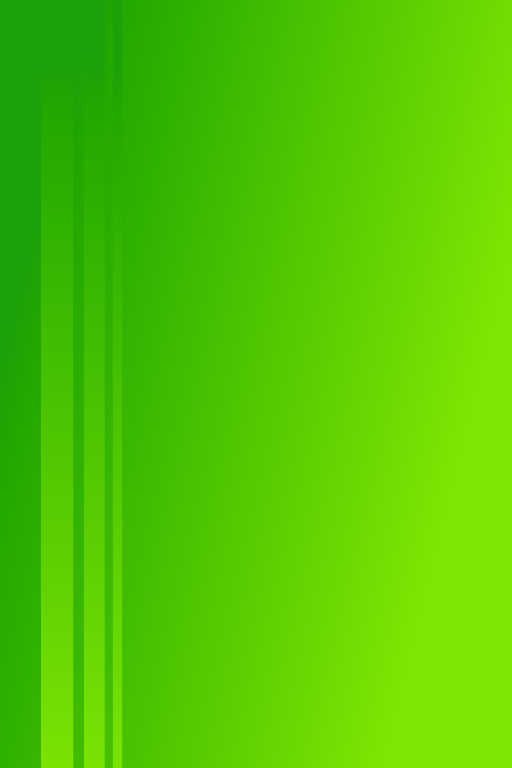
Reproduce this background procedurally as a WebGL 2 fragment shader.

```glsl
#version 300 es
precision highp float;
// Tilted green-to-lime gradient with three upright bars that glow toward the base.

#define TILT 0.375        // how far the gradient leans per canvas height
#define RAMP_START 0.176  // ramp position of the dark end
#define RAMP_END 1.133    // ramp position of the lime end
#define BAR_TOP 0.92      // height at which the bars are darkest
#define BAR_GLOW 0.95     // brightness of the bars at the base

uniform vec2 u_resolution;
out vec4 outColor;

const vec3 EDGE_GREEN = vec3(0.110, 0.635, 0.035);
const vec3 DEEP_GREEN = vec3(0.125, 0.650, 0.000);
const vec3 LIME = vec3(0.495, 0.905, 0.010);

// Green ramp: a short cool start, then a steady climb to lime
vec3 greenRamp(float t) {
  vec3 shade = mix(EDGE_GREEN, DEEP_GREEN, smoothstep(0.0, 0.06, t));
  return mix(shade, LIME, clamp((t - 0.04) / 0.96, 0.0, 1.0));
}

// Coverage of an upright bar with edges softened over one pixel
float barMask(float x, float left, float right, float pixel) {
  float inside = min(x - left, right - x);
  return clamp(inside / pixel + 0.5, 0.0, 1.0);
}

void main() {
  vec2 uv = gl_FragCoord.xy / u_resolution;
  float pixel = 1.0 / u_resolution.x;

  // Leaning background
  float lean = uv.x + TILT * (1.0 - uv.y);
  vec3 color = greenRamp((lean - RAMP_START) / (RAMP_END - RAMP_START));

  // Bars: each one narrower than the last, all sharing one vertical ramp
  vec3 barColor = greenRamp(BAR_GLOW * (BAR_TOP - uv.y) / BAR_TOP);
  float left = 0.080;
  float width = 0.063;
  float gap = 0.021;
  for (int i = 0; i < 3; i++) {
    color = mix(color, barColor, barMask(uv.x, left, left + width, pixel));
    left += width + gap;
    width -= 0.0225;
    gap -= 0.005;
  }

  outColor = vec4(color, 1.0);
}
```
